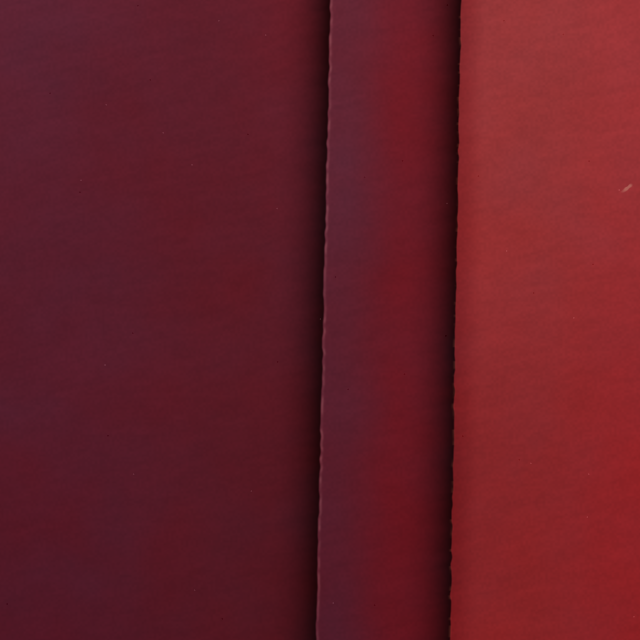
Give the GLSL for this texture, as a Shadertoy shader.

```glsl
// Three overlapping sheets of red paper with slightly slanted vertical edges.
// Each sheet is a colour gradient, darkened near the next sheet's edge;
// layered value noise adds blotches, fibres, grain and ragged cut edges.
#define EDGE_A vec2(0.4935, 0.5160)   // first edge: x at bottom, x at top
#define EDGE_B vec2(0.7030, 0.7205)   // second edge: x at bottom, x at top
#define SHADOW_A 0.085
#define SHADOW_B 0.088
#define SHADOW_COLOR vec3(0.105, 0.022, 0.030)
#define RAGGED 0.0022
#define BLOTCH 0.075
#define FIBRE 0.075
#define GRAIN 0.055

float hash(vec2 cell) {
    uvec2 q = uvec2(ivec2(cell) + 4096) * uvec2(1597u, 3812u);
    uint n = (q.x ^ q.y) * 747796405u + 289133u;
    n = ((n >> ((n >> 28u) + 4u)) ^ n) * 277803u;
    n ^= n >> 15u;
    return float(n & 65535u) / 65535.0;
}

float noise(vec2 p) {
    vec2 i = floor(p), f = fract(p);
    f = f * f * (3.0 - 2.0 * f);
    return mix(mix(hash(i), hash(i + vec2(1, 0)), f.x),
               mix(hash(i + vec2(0, 1)), hash(i + vec2(1, 1)), f.x), f.y);
}

float fbm(vec2 p) {
    float sum = 0.0, amp = 0.5;
    for (int i = 0; i < 4; i++) {
        sum += amp * noise(p);
        p = mat2(1.6, 1.2, -1.2, 1.6) * p + 7.3;
        amp *= 0.5;
    }
    return sum / 0.9375;
}

// Signed horizontal distance to a slanted, slightly ragged edge.
float edgeDistance(vec2 uv, vec2 edge, float seed) {
    float wobble = noise(vec2(seed, uv.y * 85.0)) - 0.5;
    return uv.x - mix(edge.x, edge.y, uv.y) - RAGGED * wobble;
}

// Contact shadow falling to the left of an edge (d < 0).
float shadow(float d, float width) {
    float t = clamp(1.0 + d / width, 0.0, 1.0);
    return t * t * (0.55 + 0.45 * t);
}

vec3 leftSheet(vec2 uv, float d) {
    vec3 plum = mix(vec3(0.305, 0.090, 0.140), vec3(0.365, 0.135, 0.190), uv.y);
    vec3 wine = mix(vec3(0.305, 0.085, 0.120), vec3(0.385, 0.120, 0.160), uv.y);
    vec3 c = mix(plum, wine, smoothstep(0.05, 0.42, uv.x));
    return mix(c, SHADOW_COLOR, shadow(d, SHADOW_A));
}

vec3 middleSheet(vec2 uv, float dA, float dB) {
    vec3 plum = mix(vec3(0.310, 0.100, 0.150), vec3(0.385, 0.150, 0.200), uv.y);
    vec3 crimson = mix(vec3(0.375, 0.080, 0.115), vec3(0.430, 0.115, 0.150), uv.y);
    vec3 c = mix(plum, crimson, smoothstep(0.025, 0.125, dA));
    return mix(c, SHADOW_COLOR, shadow(dB, SHADOW_B));
}

vec3 rightSheet(vec2 uv, float d) {
    vec3 c = mix(vec3(0.515, 0.140, 0.150), vec3(0.585, 0.215, 0.220), smoothstep(0.1, 0.95, uv.y));
    c += vec3(0.02, -0.012, -0.008) * smoothstep(0.12, 0.29, d);
    return c * mix(vec3(0.88, 0.74, 0.78), vec3(1.0), smoothstep(0.0, 0.045, d));
}

void mainImage(out vec4 fragColor, in vec2 fragCoord) {
    vec2 uv = fragCoord / iResolution.xy;
    float aa = 0.7 / iResolution.x + 0.0007;
    float dA = edgeDistance(uv, EDGE_A, 3.0);
    float dB = edgeDistance(uv, EDGE_B, 41.0);

    // Sheets stacked from left to right
    float onMiddle = smoothstep(-aa, aa, dA);
    float onRight = smoothstep(-aa, aa, dB);
    vec3 color = mix(leftSheet(uv, dA), middleSheet(uv, dA, dB), onMiddle);
    color = mix(color, rightSheet(uv, dB), onRight);

    // Pale fibres along the cut of the first edge, dim ones along the second
    float rimA = exp(-pow((dA - 0.0025) / 0.0022, 2.0));
    float rimB = exp(-pow((dB + 0.0010) / 0.0020, 2.0));
    color += vec3(0.085, 0.075, 0.065) * rimA * (0.3 + noise(vec2(9.0, uv.y * 120.0)));
    color += vec3(0.10, 0.06, 0.04) * rimB * smoothstep(0.5, 1.0, noise(vec2(17.0, uv.y * 150.0)));

    // Paper surface: broad blotches, slanted fibres, fine grain
    vec2 slant = vec2(uv.x, uv.y - 0.22 * uv.x);
    float blotch = fbm(uv * 7.0) - 0.5;
    float fibre = fbm(slant * vec2(32.0, 105.0)) - 0.5;
    float grain = noise(uv * 260.0) - 0.5;
    color *= 1.0 + BLOTCH * blotch + FIBRE * fibre + GRAIN * grain;
    color += vec3(0.012, -0.010, -0.016) * (fbm(uv * 11.0 + 23.0) - 0.5) * 2.0;

    // Sparse specks and one pale chip near the right border
    vec2 cell = floor(uv * 45.0);
    vec2 offset = fract(uv * 45.0) - 0.3 - 0.4 * vec2(hash(cell + 71.0), hash(cell + 193.0));
    float speck = step(0.978, hash(cell)) * smoothstep(0.09, 0.03, length(offset));
    color += speck * mix(-0.045, 0.065, step(0.5, hash(cell + 311.0)));
    vec2 chip = mat2(0.82, -0.57, 0.57, 0.82) * (uv - vec2(0.980, 0.706));
    float chipMask = smoothstep(1.2, 0.5, length(chip / vec2(0.013, 0.0045)) + 0.5 * noise(uv * 190.0));
    color = mix(color, vec3(0.70, 0.43, 0.38), 0.75 * chipMask);

    fragColor = vec4(clamp(color, 0.0, 1.0), 1.0);
}
```
